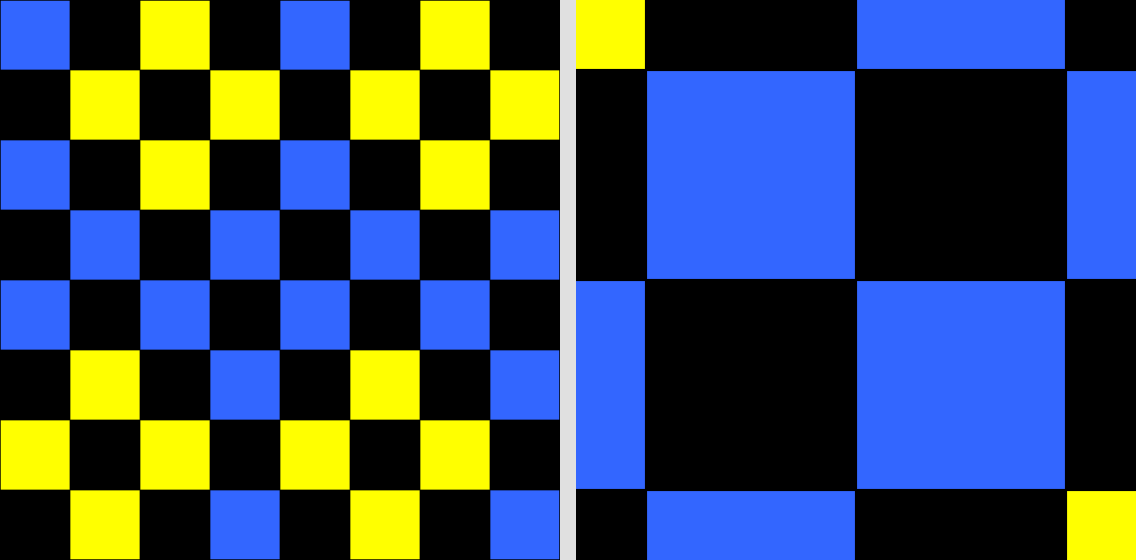
Left: the whole. Right: its middle third, enlarged.
Write a Shadertoy shader that draws this pattern.

```glsl
// Checkerboard of eight by eight cells: every other cell is yellow or blue on black.
// A four-column motif repeats twice across; its second column pair is the first one
// upside down. Hairline seams and a thin frame trim the coloured cells.

const float CELLS = 8.0;            // cells across and down
const float MOTIF_COLUMNS = 4.0;    // columns in one repeat
const int YELLOW_ROWS = 71;         // bit n set: row n from the bottom is yellow
const float SEAM_INSET = 0.00064;   // black trim on each side of a cell
const float FRAME_INSET = 0.0013;   // black trim along the canvas border
const vec3 BLACK = vec3(0.0);
const vec3 YELLOW = vec3(1.0, 1.0, 0.0);
const vec3 BLUE = vec3(0.2, 0.4, 1.0);

// Colour of a whole cell, counted from the lower left
vec3 cellColor(vec2 cell) {
    if (mod(cell.x + cell.y, 2.0) < 0.5) return BLACK;
    bool flipped = mod(cell.x, MOTIF_COLUMNS) >= 0.5 * MOTIF_COLUMNS;
    int row = int(flipped ? CELLS - 1.0 - cell.y : cell.y);
    return ((YELLOW_ROWS >> row) & 1) == 1 ? YELLOW : BLUE;
}

// Smoothed coverage of a pixel, given its distance inside an edge
float coverage(vec2 inside, vec2 pixel) {
    vec2 cover = clamp(inside / pixel + 0.5, 0.0, 1.0);
    return cover.x * cover.y;
}

void mainImage(out vec4 fragColor, in vec2 fragCoord) {
    vec2 pixel = 1.0 / iResolution.xy;
    vec2 uv = fragCoord * pixel;

    // Grid position
    vec2 cell = min(floor(uv * CELLS), CELLS - 1.0);
    vec2 local = uv * CELLS - cell;

    // Distances to the cell edges and to the canvas border
    vec2 cellEdge = (0.5 - abs(local - 0.5)) / CELLS;
    vec2 border = 0.5 - abs(uv - 0.5);
    vec2 inside = min(cellEdge - SEAM_INSET, border - FRAME_INSET);

    vec3 color = mix(BLACK, cellColor(cell), coverage(inside, pixel));
    fragColor = vec4(color, 1.0);
}
```
